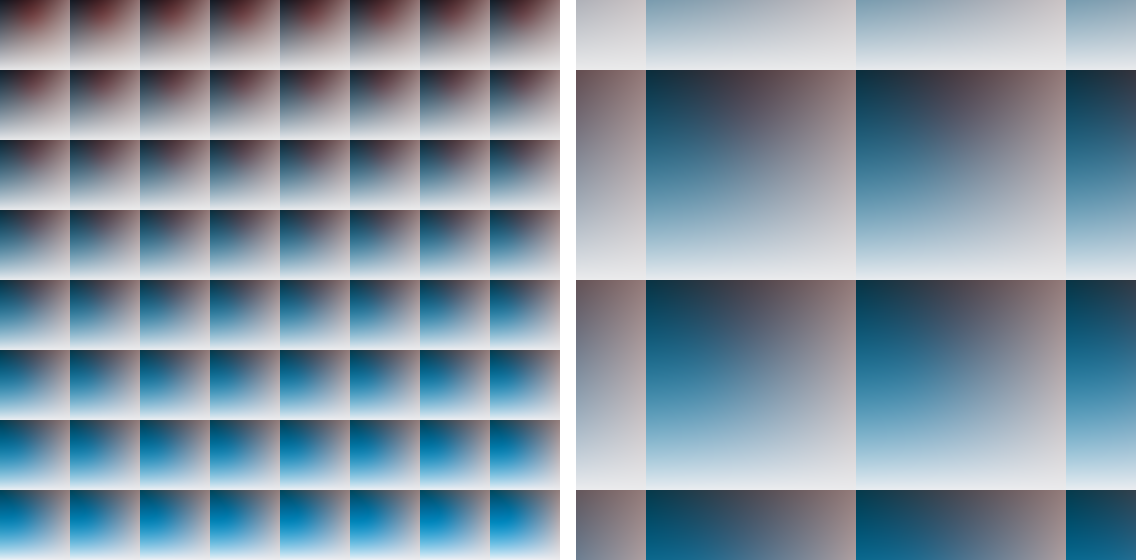
Left: the whole. Right: its middle third, enlarged.
Write a WebGL 1 fragment shader that draws this pattern.

```glsl
precision mediump float;
// An 8 by 8 grid of square swatches, each a smooth slice through a colour cube.
// Quadratic curves blend nine colours per slice; slices drift from a warm set
// to a cool set in reading order, with a soft red or blue lobe on top.

uniform vec2 u_resolution;

const float GRID = 8.0;

// Quadratic through start, middle and end at s = 0, 0.5 and 1.
vec3 curve(vec3 start, vec3 middle, vec3 end, float s) {
  return start * (1.0 - s) * (1.0 - 2.0 * s)
       + middle * 4.0 * s * (1.0 - s)
       + end * s * (2.0 * s - 1.0);
}

// Soft round bump of height one.
float lobe(vec2 p, vec2 centre, float radius) {
  vec2 d = (p - centre) / radius;
  return exp(-dot(d, d));
}

// First slice: ink and oxblood rising to pale grey. p.y runs downwards.
vec3 warmSlice(vec2 p) {
  vec3 left = curve(vec3(0.07, 0.10, 0.14), vec3(0.42, 0.44, 0.48),
                    vec3(0.90, 0.90, 0.91), p.y);
  vec3 middle = curve(vec3(0.28, 0.17, 0.18), vec3(0.60, 0.53, 0.53),
                      vec3(0.91, 0.91, 0.91), p.y);
  vec3 right = curve(vec3(0.58, 0.46, 0.46), vec3(0.74, 0.69, 0.69),
                     vec3(0.92, 0.92, 0.92), p.y);
  vec3 redShift = vec3(0.03, -0.06, -0.06);
  return curve(left, middle, right, p.x)
       + redShift * lobe(p, vec2(0.45, 0.22), 0.24);
}

// Last slice: deep teal and azure rising to white.
vec3 coolSlice(vec2 p) {
  vec3 left = curve(vec3(0.00, 0.28, 0.36), vec3(0.08, 0.56, 0.75),
                    vec3(0.92, 0.95, 0.97), p.y);
  vec3 middle = curve(vec3(0.30, 0.35, 0.39), vec3(0.30, 0.58, 0.74),
                      vec3(0.93, 0.94, 0.96), p.y);
  vec3 right = curve(vec3(0.58, 0.50, 0.49), vec3(0.74, 0.70, 0.71),
                     vec3(0.92, 0.92, 0.93), p.y);
  vec3 blueShift = vec3(-0.11, 0.0, 0.02);
  return curve(left, middle, right, p.x)
       + blueShift * lobe(p, vec2(0.25, 0.42), 0.26);
}

// Colour of the whole grid at uv in 0..1.
vec3 swatchGrid(vec2 uv) {
  vec2 fromTop = vec2(uv.x, 1.0 - uv.y) * GRID;
  vec2 cell = floor(fromTop);
  float depth = (cell.y * GRID + cell.x) / (GRID * GRID - 1.0);
  vec2 p = fract(fromTop);
  return clamp(mix(warmSlice(p), coolSlice(p), depth), 0.0, 1.0);
}

void main() {
  // Average 2 by 2 samples per pixel to smooth the swatch borders.
  vec3 sum = vec3(0.0);
  for (int j = 0; j < 2; j++) {
    for (int i = 0; i < 2; i++) {
      vec2 offset = vec2(float(i), float(j)) * 0.5 - 0.25;
      sum += swatchGrid((gl_FragCoord.xy + offset) / u_resolution);
    }
  }
  gl_FragColor = vec4(sum * 0.25, 1.0);
}
```
